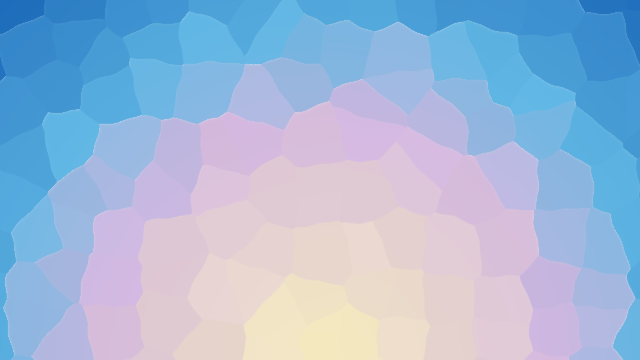
Reproduce this background procedurally as a Shadertoy shader.

```glsl
const vec2  GLOW_CENTER  = vec2(0.51, 0.0);  // fraction of the canvas
const float CELL_SIZE    = 0.134;            // in canvas heights
const float JITTER       = 0.86;
const float WARP         = 0.0035;
const float TONE_VARIETY = 0.045;
const float INNER_SHADE  = 0.10;
const float RIM_WIDTH    = 0.0022;
const float RIM_STRENGTH = 0.42;

// Colour rings from the glow outwards, with their radii in canvas heights
const int RINGS = 9;
const float RADIUS[RINGS] = float[](0.06, 0.22, 0.38, 0.53, 0.65, 0.80, 0.93, 1.08, 1.33);
const vec3 COLOR[RINGS] = vec3[](
    vec3(0.97, 0.93, 0.75), vec3(0.93, 0.87, 0.79), vec3(0.90, 0.82, 0.82),
    vec3(0.87, 0.78, 0.84), vec3(0.83, 0.72, 0.88), vec3(0.60, 0.72, 0.88),
    vec3(0.37, 0.71, 0.89), vec3(0.27, 0.60, 0.83), vec3(0.12, 0.43, 0.74));

vec2 hash2(vec2 p) {
    vec3 q = fract(p.xyx * vec3(0.1031, 0.1030, 0.0973));
    q += dot(q, q.yzx + 33.33);
    return fract((q.xx + q.yz) * q.zy);
}

vec3 ringColor(float radius) {
    vec3 color = COLOR[0];
    for (int i = 1; i < RINGS; i++) {
        float t = clamp((radius - RADIUS[i - 1]) / (RADIUS[i] - RADIUS[i - 1]), 0.0, 1.0);
        color = mix(color, COLOR[i], t);
    }
    return color;
}

// Bends the straight cell borders slightly
vec2 warp(vec2 p) {
    return p + WARP * (sin(p.yx * 37.0 + vec2(0.0, 1.7))
                     + 0.5 * sin(p.yx * 83.0 + vec2(2.1, 0.6)));
}

vec2 siteOf(vec2 cell) {
    return cell + 0.5 + JITTER * (hash2(cell + 17.0) - 0.5);
}

// Flat tone of a cell, with a faint slope across it
vec3 cellColor(vec2 cell, vec2 p, vec2 center) {
    vec2 site = siteOf(cell) * CELL_SIZE;
    float variety = hash2(cell + 71.0).x - 0.5;
    float slope = dot(p - site, normalize(site - center + 1e-4));
    return ringColor(length(site - center) + TONE_VARIETY * variety + INNER_SHADE * slope)
         + 0.02 * (hash2(cell + 43.0).y - 0.5);
}

void mainImage(out vec4 fragColor, in vec2 fragCoord) {
    vec2 p = warp(fragCoord / iResolution.y);
    vec2 center = GLOW_CENTER * vec2(iResolution.x / iResolution.y, 1.0);
    vec2 g = p / CELL_SIZE;
    vec2 base = floor(g);

    // Nearest site
    vec2 cell = base;
    float nearest = 1e3;
    for (int y = -2; y <= 2; y++)
    for (int x = -2; x <= 2; x++) {
        vec2 c = base + vec2(x, y);
        float d = length(siteOf(c) - g);
        if (d < nearest) { nearest = d; cell = c; }
    }

    // Nearest border and the cell behind it
    vec2 site = siteOf(cell);
    vec2 neighbour = cell;
    float border = 1e3;
    for (int y = -2; y <= 2; y++)
    for (int x = -2; x <= 2; x++) {
        if (x == 0 && y == 0) continue;
        vec2 c = cell + vec2(x, y);
        vec2 other = siteOf(c);
        float d = dot(0.5 * (site + other) - g, normalize(other - site));
        if (d < border) { border = d; neighbour = c; }
    }
    border *= CELL_SIZE;

    // Cell tone, blended across the border for smooth edges
    float pixel = 1.0 / iResolution.y;
    vec3 own = cellColor(cell, p, center);
    vec3 next = cellColor(neighbour, p, center);
    vec3 color = mix(next, own, smoothstep(-pixel, pixel, border));

    // Light rim on borders that face away from the glow
    vec2 outward = normalize(siteOf(neighbour) - site);
    float facing = smoothstep(0.1, 0.9, dot(outward, normalize(p - center + 1e-4)));
    float rim = exp(-border / max(RIM_WIDTH, 0.7 * pixel));
    float contrast = smoothstep(0.02, 0.25, length(own - next));
    color = mix(color, vec3(0.93, 0.93, 0.94), RIM_STRENGTH * rim * facing * contrast);

    fragColor = vec4(color, 1.0);
}
```
